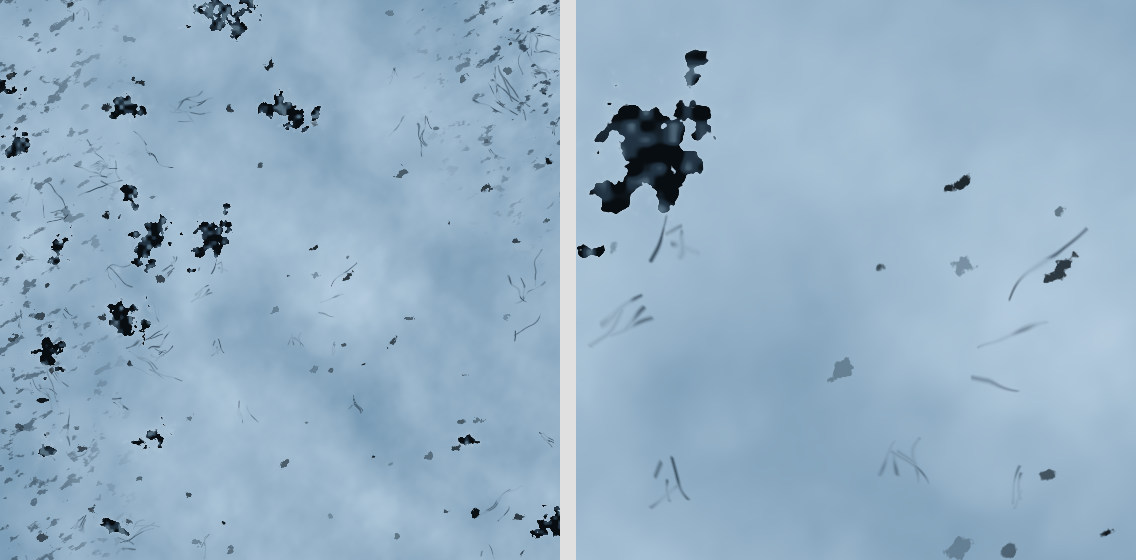
Left, the full canvas; right, a detail of the centre.
A Shadertoy shader for this texture:

```glsl
// Blue-tinted snow slope with half-buried dark rocks, pebbles and dry twigs.
// Soft fbm shades the snow; jittered grids scatter ragged blobs and fans of
// thin bent strokes, denser at the left edge and in the upper right corner.

const vec3 SNOW_SHADE = vec3(0.490, 0.620, 0.720);
const vec3 SNOW_LIGHT = vec3(0.675, 0.772, 0.848);
const vec3 SNOW_GLOW  = vec3(0.710, 0.790, 0.860);
const vec3 SLATE      = vec3(0.33, 0.43, 0.50);
const vec3 DEEP_BLUE  = vec3(0.13, 0.20, 0.26);
const vec3 INK        = vec3(0.03, 0.05, 0.065);
const float SOFT = 0.0016;

float hash(vec2 p) {
    return fract(sin(dot(p, vec2(127.1, 311.7))) * 43758.5453);
}

vec2 hash2(vec2 p) {
    return vec2(hash(p), hash(p + 37.3));
}

float noise(vec2 p) {
    vec2 i = floor(p), f = fract(p);
    f = f * f * (3.0 - 2.0 * f);
    float low = mix(hash(i), hash(i + vec2(1, 0)), f.x);
    float high = mix(hash(i + vec2(0, 1)), hash(i + vec2(1, 1)), f.x);
    return mix(low, high, f.y);
}

vec2 rotate(vec2 p, float angle) {
    float c = cos(angle), s = sin(angle);
    return vec2(c * p.x + s * p.y, c * p.y - s * p.x);
}

float fbm(vec2 p) {
    float sum = 0.0, weight = 0.533;
    for (int i = 0; i < 4; i++) {
        sum += weight * noise(p);
        p = rotate(p, 0.6) * 2.03 + 11.7;
        weight *= 0.5;
    }
    return sum;
}

float segment(vec2 p, vec2 tip) {
    return length(p - tip * clamp(dot(p, tip) / dot(tip, tip), 0.0, 1.0));
}

float leftEdge(vec2 p) {
    return 1.0 - smoothstep(0.04, 0.28, p.x);
}

float upperRight(vec2 p) {
    return 1.0 - smoothstep(0.05, 0.42, length((p - 1.0) * vec2(1.3, 0.8)));
}

// Nearest ragged blob: signed distance and a random value of its own
vec2 blobs(vec2 p, float cells, vec2 radii, float chance, float crowding, float ragged) {
    vec2 nearest = vec2(1.0, 0.0);
    for (int k = 0; k < 9; k++) {
        vec2 id = floor(p * cells) + vec2(k % 3 - 1, k / 3 - 1);
        vec2 seed = id + cells * 3.1;
        vec2 center = (id + 0.15 + 0.7 * hash2(seed)) / cells;
        if (hash(seed + 5.7) > chance + crowding * leftEdge(center)) continue;
        float radius = mix(radii.x, radii.y, pow(hash(seed + 9.2), 1.5));
        vec2 q = rotate(p - center, 0.5 + 1.6 * (hash(seed + 2.4) - 0.5));
        q.y *= mix(1.1, 2.1, hash(seed + 6.6));
        float d = length(q) - radius * (1.0 + ragged);
        if (d < nearest.x) nearest = vec2(d, hash(seed + 1.9));
    }
    return nearest;
}

// Fans of thin strokes growing from scattered roots
float twigs(vec2 p, float cells, float chance, float reach) {
    float cover = 0.0;
    for (int k = 0; k < 9; k++) {
        vec2 id = floor(p * cells) + vec2(k % 3 - 1, k / 3 - 1);
        vec2 seed = id + cells * 7.7;
        vec2 root = (id + 0.2 + 0.6 * hash2(seed)) / cells;
        float crowd = max(leftEdge(root) * (1.0 - root.y), upperRight(root));
        if (hash(seed + 4.1) > chance + 0.5 * crowd) continue;
        float lean = 6.283 * hash(seed + 8.8);
        float strokes = 2.0 + floor(5.0 * hash(seed + 3.3) + 4.0 * crowd);
        for (float i = 0.0; i < strokes; i++) {
            vec2 h = hash2(seed + i * 1.37);
            vec2 start = root + (hash2(seed - i * 2.11) - 0.5) * reach * 0.7;
            float angle = lean + (h.x - 0.5) * 1.7;
            vec2 tip = vec2(cos(angle), sin(angle)) * reach * mix(0.25, 1.0, h.y);
            float d = segment(p - start, tip) - 0.0008;
            float ink = 1.0 - smoothstep(-SOFT, SOFT, d);
            cover = max(cover, ink * mix(0.4, 1.0, h.x));
        }
    }
    return cover;
}

vec3 snow(vec2 p) {
    vec2 drift = rotate(p, -0.75) * vec2(4.0, 7.0);
    float tone = 0.65 * fbm(drift + fbm(p * 5.0)) + 0.35 * fbm(p * vec2(15.0, 11.0));
    float dents = (fbm(rotate(p, 0.6) * vec2(26.0, 50.0)) - 0.5) * (0.16 + 0.7 * upperRight(p));
    return mix(SNOW_SHADE, SNOW_LIGHT, clamp(0.5 + (tone - 0.5) * 2.0 + dents, -0.1, 1.15));
}

void mainImage(out vec4 fragColor, in vec2 fragCoord) {
    vec2 p = fragCoord / iResolution.y;
    vec3 color = snow(p);

    // Twigs, bent by noise and broken where the snow covers them
    vec2 bent = p + 0.016 * (vec2(noise(p * 45.0), noise(p * 45.0 + 19.0)) - 0.5);
    float bare = smoothstep(0.32, 0.62, noise(p * 75.0 + 4.0));
    float twig = max(twigs(bent, 7.0, 0.22, 0.075), twigs(bent, 12.0, 0.12, 0.03));
    color = mix(color, DEEP_BLUE, twig * mix(0.2, 0.95, bare));

    // Fine debris in the crowded corners
    float crowd = max(upperRight(p), 0.6 * leftEdge(p));
    float debris = smoothstep(0.64, 0.75, fbm(rotate(p, 0.5) * vec2(50.0, 85.0)));
    color = mix(color, DEEP_BLUE, debris * crowd * 0.85);

    // Pebbles, some faint under the snow
    vec2 pebble = blobs(p, 19.0, vec2(0.003, 0.009), 0.21, 0.12, 4.0 * (fbm(p * 130.0) - 0.5));
    float pebbleCover = 1.0 - smoothstep(-SOFT, SOFT, pebble.x);
    color = mix(color, mix(SLATE, INK, pebble.y), pebbleCover * mix(0.5, 1.0, pebble.y));

    // Rocks with a pale snow rim and blue-grey facets
    vec2 rock = blobs(p, 6.5, vec2(0.012, 0.038), 0.26, 0.42, 4.5 * (fbm(p * 62.0 + 8.0) - 0.5));
    color = mix(color, SNOW_GLOW, 0.55 * exp(-max(rock.x, 0.0) * 130.0));
    float facet = noise(p * 120.0) + 0.25 * (rock.y - 0.5);
    vec3 stone = mix(INK, DEEP_BLUE, smoothstep(0.35, 0.6, facet));
    stone = mix(stone, SLATE, smoothstep(0.6, 0.85, facet));
    color = mix(color, stone, 1.0 - smoothstep(-SOFT, SOFT, rock.x));

    fragColor = vec4(color, 1.0);
}
```
